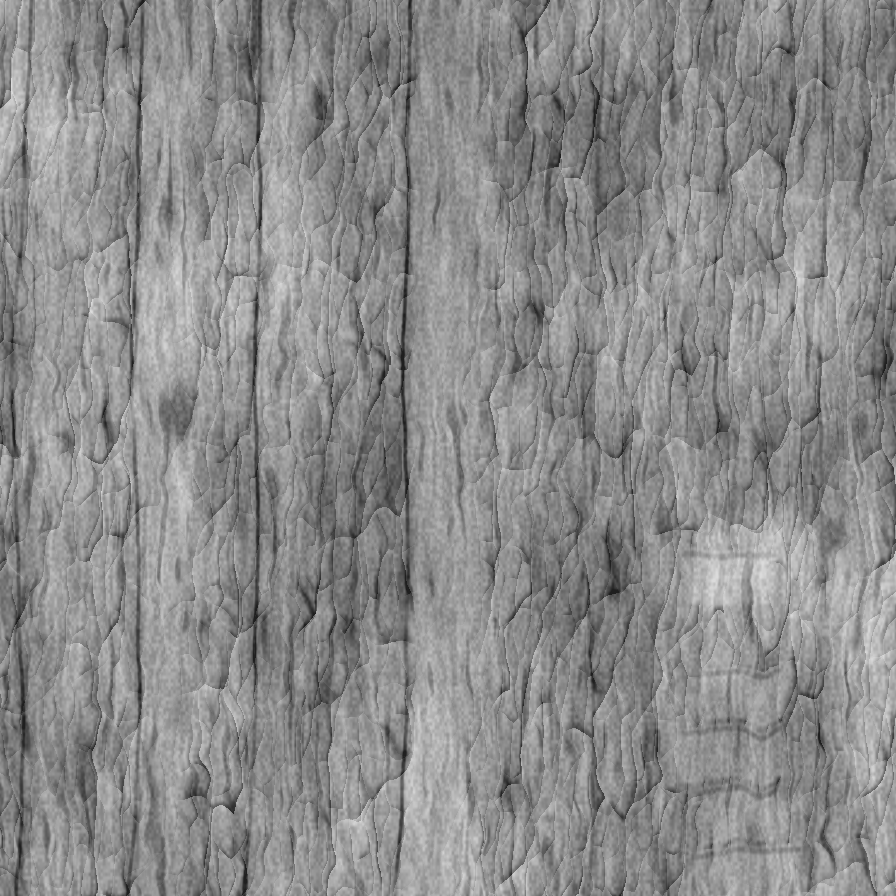
A Shadertoy shader for this texture:

```glsl
// Weathered grey wood: upright fibres, flaking scales, long cracks and pale smooth bands.

const float BASE_GREY = 0.585;
const vec2 SCALE_LARGE = vec2(27.0, 10.0);   // cells per canvas
const vec2 SCALE_SMALL = vec2(56.0, 20.0);
const vec2 FIBRE_FREQ = vec2(230.0, 20.0);
const vec2 SLIVER_FREQ = vec2(125.0, 17.0);
const vec2 GRAIN_FREQ = vec2(370.0, 250.0);
const vec2 LEE_DIRECTION = vec2(0.85, -0.5); // side in shadow
const float CRACK_WIDTH = 0.0022;
const float SAW_ROWS = 15.0;

// Long cracks: x position, depth, width of the smooth band on the right, its strength
const vec4 CRACKS[6] = vec4[6](
    vec4(0.022, 0.75, 0.075, 0.55), vec4(0.152, 0.80, 0.070, 0.90),
    vec4(0.285, 0.95, 0.055, 0.55), vec4(0.452, 1.00, 0.100, 1.00),
    vec4(0.660, 0.40, 0.020, 0.10), vec4(0.915, 0.45, 0.060, 0.50));

float hash(vec2 p) {
    vec3 q = fract(p.xyx * vec3(0.1031, 0.1030, 0.0973));
    q += dot(q, q.yzx + 33.33);
    return fract((q.x + q.y) * q.z);
}

float noise(vec2 p) {
    vec2 i = floor(p), f = fract(p);
    f = f * f * (3.0 - 2.0 * f);
    return mix(mix(hash(i), hash(i + vec2(1, 0)), f.x),
               mix(hash(i + vec2(0, 1)), hash(i + vec2(1, 1)), f.x), f.y);
}

float fbm(vec2 p) {
    float sum = 0.0, amp = 0.5;
    for (int i = 0; i < 4; i++) {
        sum += amp * noise(p);
        p = p * 2.03 + 17.3;
        amp *= 0.5;
    }
    return sum / 0.9375;
}

// Cellular noise: offset from the nearest site, distance to the rim, cell id
vec4 cells(vec2 p) {
    vec2 base = floor(p), offset = vec2(0);
    float near = 9.0, second = 9.0, id = 0.0;
    for (int y = -1; y <= 1; y++)
    for (int x = -1; x <= 1; x++) {
        vec2 cell = base + vec2(x, y);
        vec2 site = cell + 0.1 + 0.8 * vec2(hash(cell), hash(cell + 71.7));
        float d = length(p - site);
        if (d < near) {
            second = near;
            near = d;
            offset = p - site;
            id = hash(cell + 33.1);
        } else second = min(second, d);
    }
    return vec4(offset, second - near, id);
}

// Relief of overlapping flakes: dark lee rims, faint light rims
float flakes(vec2 p, float rimWidth) {
    vec4 c = cells(p);
    float lee = smoothstep(-0.15, 0.35, dot(c.xy, LEE_DIRECTION));
    float rim = 1.0 - smoothstep(0.0, rimWidth, c.z);
    float slope = 1.0 - smoothstep(0.0, 0.55, c.z);
    float broken = smoothstep(0.25, 0.6, noise(p * 1.7 + 5.0));
    return 0.5 * (c.w - 0.5) - lee * (rim * (0.3 + 1.2 * c.w) * broken + 0.4 * slope)
         + 0.35 * rim * (1.0 - lee);
}

// Smooth patches with sawn cross steps: x is cover, y is the step line
vec2 sawnPatch(vec2 p) {
    float y = p.y * SAW_ROWS + 0.25 * noise(p * vec2(40.0, 6.0));
    float row = floor(y), f = fract(y);
    float halfWidth = 0.035 + 0.04 * hash(vec2(row, 4.0));
    float centre = 0.82 + 0.03 * (hash(vec2(row, 9.0)) - 0.5);
    float ragged = 0.015 * noise(p * vec2(30.0, 60.0));
    float cover = 1.0 - smoothstep(-0.004, 0.008, abs(p.x - centre) + ragged - halfWidth);
    cover *= step(0.35, hash(vec2(row, 2.0))) * (1.0 - smoothstep(0.36, 0.44, p.y));
    cover *= smoothstep(0.0, 0.1, f) * (1.0 - smoothstep(0.9, 1.0, f));
    float line = smoothstep(0.78, 0.86, f) * (1.0 - smoothstep(0.88, 0.96, f));
    return vec2(cover, cover * line);
}

void mainImage(out vec4 fragColor, in vec2 fragCoord) {
    vec2 p = fragCoord / iResolution.y;

    // Bend and fray the grain
    vec2 w = p;
    w.x += 0.035 * (fbm(p * vec2(8.0, 5.0)) - 0.5) + 0.007 * (noise(p * vec2(50.0, 45.0)) - 0.5);
    w.y += 0.030 * (noise(p * vec2(45.0, 14.0)) - 0.5);

    // Long cracks and the smooth bands beside them
    float crack = 0.0, pale = 0.0;
    float sway = 0.013 * (p.y - 0.5) + 0.004 * sin(p.y * 9.0) + 0.007 * (fbm(p.yy * vec2(14.0, 0.0)) - 0.5);
    for (int i = 0; i < 6; i++) {
        vec4 c = CRACKS[i];
        float d = p.x - c.x - sway - 0.005 * sin(p.y * 6.0 + c.x * 40.0);
        float gap = smoothstep(0.2, 0.55, noise(vec2(p.y * 13.0, c.x * 90.0)));
        float line = 1.0 - smoothstep(0.3 * CRACK_WIDTH, 1.5 * CRACK_WIDTH, abs(d));
        float shadow = exp(-abs(d) / 0.009);
        crack += c.y * (line * (0.35 + 0.65 * gap) + 0.22 * shadow);
        float ragged = d + 0.05 * (fbm(p * vec2(14.0, 7.0)) - 0.5);
        pale = max(pale, c.w * smoothstep(0.0, 0.012, d) * (1.0 - smoothstep(0.6 * c.z, 1.1 * c.z, ragged)));
    }
    vec2 sawn = sawnPatch(p);
    float flaky = 1.0 - 0.85 * max(pale, sawn.x);

    // Relief, fibres and grain
    float grey = BASE_GREY + 0.36 * (fbm(p * vec2(9.0, 6.0) + 3.0) - 0.5);
    grey += 0.065 * max(pale, sawn.x) - 0.12 * sawn.y;
    grey += flaky * (0.17 * flakes(w * SCALE_LARGE, 0.17) + 0.11 * flakes(w * SCALE_SMALL + 40.0, 0.27));
    grey += 0.15 * (noise(w * FIBRE_FREQ) - 0.5) + 0.13 * (noise(p * GRAIN_FREQ) - 0.5);
    grey -= 0.17 * smoothstep(0.72, 0.95, noise(w * SLIVER_FREQ + 9.0));
    grey -= 0.26 * crack;

    fragColor = vec4(vec3(clamp(grey, 0.12, 0.86)), 1.0);
}
```
